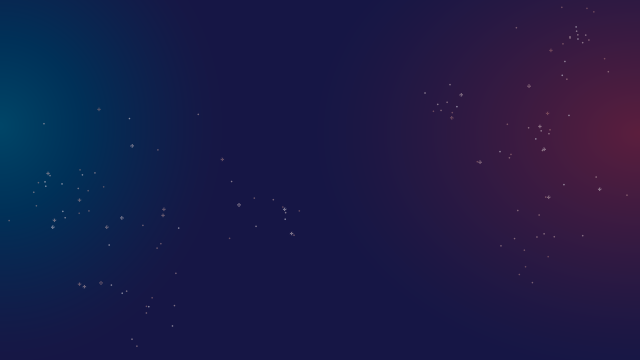
Give the GLSL for this background, as a Shadertoy shader.

```glsl
vec2 hash2(vec2 seed) {
    vec3 q = fract(seed.xyx * vec3(0.1031, 0.1030, 0.0973));
    q += dot(q, q.yzx + 33.33);
    return fract((q.xx + q.yz) * q.zy);
}

// Strength of an elliptical glow, fading from its centre to its rim
float glow(vec2 p, vec2 centre, vec2 radii) {
    return pow(max(1.0 - length((p - centre) / radii), 0.0), 1.3);
}

// Round speck, or a small four-armed star when large
float starMask(vec2 d, bool large) {
    float pixel = 1.0 / iResolution.y;
    vec2 a = abs(d);
    float cross4 = max(min(a.x, a.y) - 0.0011, max(a.x, a.y) - 0.0042);
    float dist = large ? cross4 : length(d) - 0.0017;
    return 1.0 - smoothstep(-0.6 * pixel, 0.8 * pixel, dist);
}

// Blend an elliptical scatter of stars, denser near its centre
void scatterStars(inout vec3 color, vec2 p, vec2 centre, vec2 spread,
                  int count, float largeShare, float seed) {
    for (int i = 0; i < count; i++) {
        vec2 id = vec2(float(i) + 1.0, seed);
        vec2 place = hash2(id);
        vec2 look = hash2(id + 57.0);
        float angle = 6.2832 * place.y;
        vec2 star = centre + spread * pow(place.x, 0.7) * vec2(cos(angle), sin(angle));
        vec3 tint = mix(vec3(0.80, 0.55, 0.50), vec3(0.72, 0.72, 0.78), look.y);
        float mask = starMask(p - star, look.x < largeShare);
        color = mix(color, tint, mask * mix(0.4, 0.75, look.y));
    }
}

void mainImage(out vec4 fragColor, in vec2 fragCoord) {
    vec2 p = fragCoord / iResolution.y;
    float width = iResolution.x / iResolution.y;

    // Night base with teal and crimson side glows
    vec3 color = vec3(0.088, 0.088, 0.270);
    color += vec3(-0.16, 0.185, 0.135) * glow(p, vec2(0.0, 0.65), vec2(0.62, 0.66));
    color += vec3(0.27, 0.03, -0.03) * glow(p, vec2(width, 0.63), vec2(0.90, 0.66));
    color = max(color, 0.0);

    // Loose stars on both sides
    scatterStars(color, p, vec2(0.36, 0.47), vec2(0.36, 0.30), 32, 0.28, 11.0);
    scatterStars(color, p, vec2(1.50, 0.62), vec2(0.27, 0.37), 32, 0.25, 23.0);

    // Tight star clusters: centre and spread
    vec3 clusters[6] = vec3[6](
        vec3(0.174, 0.480, 0.10), vec3(1.600, 0.890, 0.10),
        vec3(0.775, 0.410, 0.08), vec3(0.400, 0.125, 0.09),
        vec3(1.234, 0.715, 0.06), vec3(1.463, 0.290, 0.08));
    for (int i = 0; i < 6; i++) {
        vec3 c = clusters[i];
        scatterStars(color, p, c.xy, vec2(c.z), i < 2 ? 16 : 9, 0.08, 40.0 + 7.0 * float(i));
    }

    fragColor = vec4(color, 1.0);
}
```
